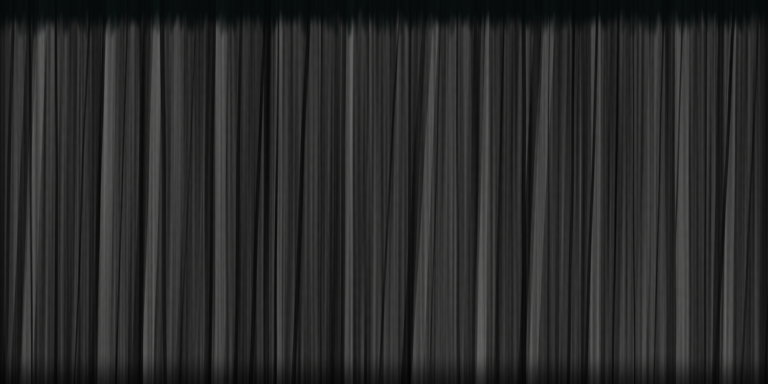
Give the GLSL for this texture, as a Shadertoy shader.

```glsl
// Dark charcoal hair hanging in long, slightly slanted strands under a shaded top band.

const vec3 HAIR_TINT = vec3(1.0, 1.0, 0.995);
const vec3 ROOT_COLOR = vec3(0.028, 0.047, 0.047);
const float BASE_TONE = 0.18;
const float LOCK_SPACING = 0.075;
const float SHINE_SPACING = 0.1667;
const float GAP_SPACING = 0.058;
const float HAIR_SPACING = 0.026;
const vec2 LOCK_TONES = vec2(0.14, 0.23);
const vec2 SHINE_TONES = vec2(0.28, 0.32);
const vec2 SHADE_TONES = vec2(0.06, 0.11);
const vec2 GAP_TONES = vec2(0.04, 0.09);
const vec2 HAIR_TONES = vec2(0.10, 0.25);
const vec2 SLANT = vec2(-0.008, 0.055);   // sideways drift over the full height
const vec2 HAIR_SLANT = vec2(0.0, 0.026);
const float EDGE = 0.0024;                // softness of lock borders
const float STRAND_CONTRAST = 0.105;
const float SHADE_OFFSET = 0.030;         // dark hollow to the left of a shine
const float BROAD_CONTRAST = 0.05;
const float ROOT_START = 0.905;
const float ROOT_END = 0.968;
const float TIP_FADE = 0.085;

float hash(vec2 p) {
    vec3 q = fract(vec3(p.xyx) * 0.1031);
    q += dot(q, q.yzx + 33.33);
    return fract((q.x + q.y) * q.z);
}

float cornerSlope(vec2 corner, vec2 offset) {
    float angle = 6.2832 * hash(corner);
    return dot(vec2(cos(angle), sin(angle)), offset);
}

float gradientNoise(vec2 p) {
    vec2 i = floor(p);
    vec2 f = p - i;
    vec2 u = f * f * f * (f * (f * 6.0 - 15.0) + 10.0);
    float low = mix(cornerSlope(i, f),
                    cornerSlope(i + vec2(1, 0), f - vec2(1, 0)), u.x);
    float high = mix(cornerSlope(i + vec2(0, 1), f - vec2(0, 1)),
                     cornerSlope(i + vec2(1, 1), f - vec2(1, 1)), u.x);
    return mix(low, high, u.y);
}

// Paints one tapered, slanted lock per cell over the given tone.
float paintLocks(vec2 p, float tone, float spacing, vec2 halfWidths,
                 vec2 tones, vec2 slants, float opacity, float seed) {
    float cell = floor(p.x / spacing);
    float soft = max(EDGE, 0.6 / iResolution.y);
    for (int k = -1; k <= 1; k++) {
        float id = cell + float(k);
        vec2 key = vec2(id + 20.0, seed);
        float slant = mix(slants.x, slants.y, hash(key + 3.1));
        float center = (id + mix(0.3, 0.7, hash(key))) * spacing;
        center += slant * (p.y - 0.5);
        center += 0.004 * gradientNoise(vec2(id * 7.3, p.y * 2.5 + seed));
        float taper = mix(1.0, mix(0.35, 1.3, hash(key + 9.7)), p.y);
        float halfWidth = taper * mix(halfWidths.x, halfWidths.y, hash(key + 5.9));
        float cover = 1.0 - smoothstep(-soft, soft, abs(p.x - center) - halfWidth);
        tone = mix(tone, mix(tones.x, tones.y, hash(key + 7.3)), cover * opacity);
    }
    return tone;
}

// Fine hairs: noise stretched along the fall of the hair.
float fineStrands(vec2 p) {
    float x = p.x - 0.018 * p.y;
    float sum = 0.85 * gradientNoise(vec2(x * 83.0 + 11.7, p.y * 0.8 + 4.4));
    sum += gradientNoise(vec2(p.x * 151.0 + 31.2, p.y * 1.1 + 8.6));
    sum += 0.15 * gradientNoise(vec2(p.x * 120.0 + 5.0, p.y * 40.0));
    return sum;
}

void mainImage(out vec4 fragColor, in vec2 fragCoord) {
    vec2 p = fragCoord / iResolution.y;
    float width = iResolution.x / iResolution.y;

    // Layered locks: body, loose hairs, then shine with its hollow, then dark gaps
    float tone = BASE_TONE;
    tone = paintLocks(p, tone, LOCK_SPACING, vec2(0.012, 0.028), LOCK_TONES, SLANT, 0.85, 1.0);
    tone = paintLocks(p, tone, HAIR_SPACING, vec2(0.003, 0.008), HAIR_TONES, HAIR_SLANT, 0.55, 63.0);
    vec2 hollow = p + vec2(SHADE_OFFSET, 0.0);
    tone = paintLocks(hollow, tone, SHINE_SPACING, vec2(0.007, 0.014), SHADE_TONES, SLANT, 0.85, 17.0);
    tone = paintLocks(p, tone, SHINE_SPACING, vec2(0.010, 0.018), SHINE_TONES, SLANT, 0.85, 17.0);
    tone = paintLocks(p, tone, GAP_SPACING, vec2(0.0015, 0.0055), GAP_TONES, SLANT, 0.85, 41.0);

    // Broad drift and fine hairs, weaker inside the darkest gaps
    tone += BROAD_CONTRAST * gradientNoise(vec2(p.x * 9.0 + 2.6, p.y * 0.5 + 0.2));
    tone += STRAND_CONTRAST * fineStrands(p) * smoothstep(-0.06, 0.2, tone);
    tone = clamp(tone, 0.025, 0.38);

    // Shade the tips and both sides
    tone *= mix(0.4, 1.0, smoothstep(-0.01, TIP_FADE, p.y));
    float side = min(p.x, width - p.x);
    tone *= mix(0.45, 1.0, smoothstep(0.0, 0.04, side));

    // Dark band along the top, its lower border broken by the hairs
    float ragged = 0.024 * gradientNoise(vec2(p.x * 38.0, p.y * 6.0))
                 + 0.03 * gradientNoise(vec2(p.x * 90.0, p.y * 14.0 + 3.7));
    float root = smoothstep(ROOT_START, ROOT_END, p.y + ragged);
    vec3 rootShade = ROOT_COLOR * (0.6 + 2.2 * tone);
    vec3 color = mix(tone * HAIR_TINT, rootShade, root);

    fragColor = vec4(clamp(color, 0.0, 1.0), 1.0);
}
```
